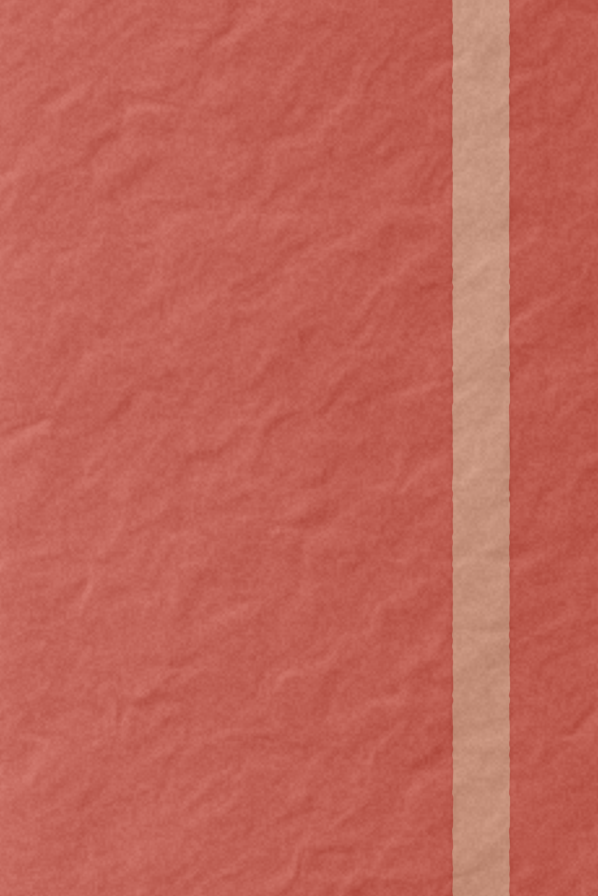
A Shadertoy shader for this texture:

```glsl
// Embossed coral leather cover with a pale tan vertical band near the right side.

float hash(vec2 cell) {
    vec3 h = fract(vec3(cell.xyx) * vec3(0.1031, 0.1030, 0.0973));
    h += dot(h, h.yzx + 33.33);
    return fract((h.x + h.y) * h.z);
}

// Smooth value noise in 0..1
float noise(vec2 p) {
    vec2 i = floor(p), f = fract(p);
    f = f * f * f * (f * (f * 6.0 - 15.0) + 10.0);
    return mix(mix(hash(i), hash(i + vec2(1, 0)), f.x),
               mix(hash(i + vec2(0, 1)), hash(i + vec2(1, 1)), f.x), f.y);
}

float fbm(vec2 p) {
    float sum = 0.0, amp = 0.5;
    for (int i = 0; i < 4; i++) {
        sum += amp * noise(p);
        p = mat2(0.8, 0.6, -0.6, 0.8) * p * 2.03 + 17.3;
        amp *= 0.48;
    }
    return sum;
}

// Hide height: warped wrinkles stretched along a rising diagonal
float leatherHeight(vec2 p) {
    const vec2 along = vec2(0.8, 0.6);
    vec2 q = vec2(dot(p, along) * 13.0, dot(p, vec2(-along.y, along.x)) * 21.0);
    q += 0.9 * vec2(noise(p * 17.0 + 5.0), noise(p * 17.0 + 41.0));
    return fbm(q + 60.0);
}

// Slope of the hide towards the light
float relief(vec2 p, vec2 lightDir) {
    vec2 d = lightDir * 0.006;
    return leatherHeight(p - d) - leatherHeight(p + d);
}

// Fine pores and fibres
float grain(vec2 p) {
    return 0.6 * noise(p * 230.0) + 0.4 * noise(p * 125.0 + 71.0) - 0.5;
}

// Soft-edged vertical band coverage
float band(float x, float left, float right, float soft) {
    return smoothstep(left - soft, left + soft, x)
         - smoothstep(right - soft, right + soft, x);
}

vec3 coralBase(vec2 uv) {
    vec3 light = vec3(0.768, 0.405, 0.362);
    vec3 deep = vec3(0.733, 0.350, 0.302);
    vec3 colour = mix(light, deep, smoothstep(-0.1, 1.05, uv.x));
    return colour + vec3(0.012, 0.018, 0.018) * exp(-uv.x * 45.0);
}

vec3 tanBase(vec2 uv) {
    return mix(vec3(0.765, 0.555, 0.470), vec3(0.780, 0.588, 0.506),
               smoothstep(0.1, 0.9, uv.y));
}

void mainImage(out vec4 fragColor, in vec2 fragCoord) {
    vec2 uv = fragCoord / iResolution.xy;
    vec2 p = fragCoord / iResolution.x;
    float pixel = 1.0 / iResolution.x;

    // Surface shading
    float slope = clamp(relief(p, normalize(vec2(-0.6, 0.8))), -0.3, 0.3);
    float patches = fbm(p * 7.0 + 9.0) - 0.47;
    float pores = grain(p);

    // Band with faintly fibrous edges
    float wobble = (noise(vec2(p.y * 110.0, 3.0)) - 0.5) * 0.002;
    float strip = band(uv.x + wobble, 0.757, 0.852, pixel * 0.8);
    float rim = band(uv.x + wobble, 0.753, 0.856, 0.004) - strip;

    vec3 colour = mix(coralBase(uv), tanBase(uv), strip);
    vec3 tint = mix(vec3(0.75, 1.0, 1.0), vec3(0.8, 0.85, 0.85), strip);
    float shade = -slope * 0.17 + patches * 0.035 + pores * 0.07;
    colour += tint * shade;
    colour -= max(rim, 0.0) * 0.025;
    fragColor = vec4(clamp(colour, 0.0, 1.0), 1.0);
}
```
